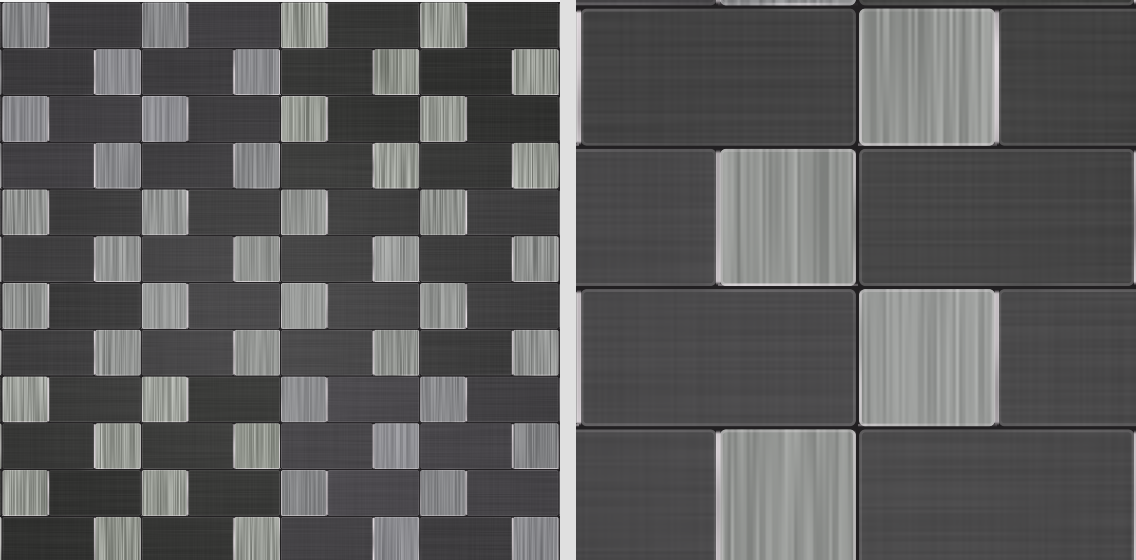
Left: the whole. Right: its middle third, enlarged.
This pattern is drawn by a WebGL 2 fragment shader. Its source:

```glsl
#version 300 es
precision highp float;

uniform vec2 u_resolution;
out vec4 outColor;

// Layout, in canvas units
const vec2 CELL = vec2(0.2487, 0.0835);   // one square plus one oblong
const vec2 TOP_LEFT = vec2(0.0035, 0.9965);
const float SQUARE_SHARE = 1.0 / 3.0;
const float GAP = 0.0009;
const float CORNER = 0.0038;
const float SEAM_HALF = 0.0013;

// Colours
const vec3 GROUT = vec3(0.13, 0.12, 0.13);
const vec3 BORDER = vec3(0.96);
const vec3 GLINT = vec3(0.95, 0.92, 0.94);
const vec3 STEEL_WARM = vec3(0.575, 0.59, 0.56);
const vec3 STEEL_COOL = vec3(0.505, 0.505, 0.525);
const vec3 DARK_WARM = vec3(0.99, 1.0, 0.97);
const vec3 DARK_COOL = vec3(1.01, 0.98, 1.04);

// Finish of each sheet of 2 by 4 cells, left and right, from the top
const float COOLNESS[6] = float[6](0.85, 0.05, 0.45, 0.40, 0.05, 0.85);
const float DARK_LEVEL[6] = float[6](0.235, 0.195, 0.220, 0.228, 0.200, 0.250);

float hash(vec2 p) {
  vec3 a = fract(vec3(p.xyx) * 0.1031);
  a += dot(a, a.yzx + 33.33);
  return fract((a.x + a.y) * a.z);
}

float noise(vec2 p) {
  vec2 i = floor(p);
  vec2 f = fract(p);
  f = f * f * (3.0 - 2.0 * f);
  return mix(mix(hash(i), hash(i + vec2(1, 0)), f.x),
             mix(hash(i + vec2(0, 1)), hash(i + vec2(1, 1)), f.x), f.y);
}

float roundedBox(vec2 p, vec2 halfSize, float r) {
  vec2 q = abs(p) - halfSize + r;
  return length(max(q, 0.0)) + min(max(q.x, q.y), 0.0) - r;
}

// Brush marks along y, centred on zero
float brushed(vec2 p, float seed) {
  float fine = noise(vec2(p.x * 530.0 + seed, p.y * 9.0));
  float broad = noise(vec2(p.x * 230.0 + seed, p.y * 5.0));
  return 0.78 * fine + 0.22 * broad - 0.5;
}

float line(float dist, float halfWidth, float px) {
  return 1.0 - smoothstep(halfWidth - 0.5 * px, halfWidth + 0.5 * px, abs(dist));
}

void main() {
  vec2 uv = gl_FragCoord.xy / u_resolution;
  float px = 1.0 / min(u_resolution.x, u_resolution.y);

  // Cell, counted from the top left; odd rows are mirrored
  vec2 grid = vec2(uv.x - TOP_LEFT.x, TOP_LEFT.y - uv.y) / CELL;
  vec2 cell = floor(grid);
  vec2 local = (grid - cell) * CELL;
  if (mod(cell.y, 2.0) > 0.5) local.x = CELL.x - local.x;

  // Tile within the cell
  float split = CELL.x * SQUARE_SHARE;
  bool isSquare = local.x < split;
  vec2 size = vec2(isSquare ? split : CELL.x - split, CELL.y);
  vec2 p = local - vec2(isSquare ? 0.0 : split, 0.0) - 0.5 * size;
  float d = roundedBox(p, 0.5 * size - GAP, CORNER);
  float tone = hash(cell + (isSquare ? 17.0 : 53.0));
  float seed = floor(tone * 900.0);

  // Sheet finish and soft light over the middle
  vec2 sheet = clamp(floor(cell / vec2(2.0, 4.0)), vec2(0.0), vec2(1.0, 2.0));
  int index = int(sheet.x + 2.0 * sheet.y);
  float cool = clamp(COOLNESS[index] + 0.25 * (tone - 0.5), 0.0, 1.0);
  vec2 fromMiddle = (uv - vec2(0.48, 0.46)) * vec2(1.0, 0.8);
  float glow = exp(-9.0 * dot(fromMiddle, fromMiddle));

  vec3 face;
  if (isSquare) {
    float contrast = mix(0.44, 0.22, cool) * (1.0 - 0.4 * glow);
    face = mix(STEEL_WARM, STEEL_COOL, cool) + 0.06 * (tone - 0.5) + 0.05 * glow;
    face += contrast * brushed(uv, seed);
  } else {
    float level = DARK_LEVEL[index] + 0.04 * (tone - 0.5) + 0.06 * glow;
    level += 0.04 * brushed(uv.yx, seed) + 0.02 * brushed(uv, seed);
    face = level * mix(DARK_WARM, DARK_COOL, cool);
  }

  // Bevel: faint lit rim, strongest on the squares
  float rim = line(d + 0.0010, 0.0008, px);
  float wear = noise(uv * 30.0);
  face = mix(face, GLINT, rim * (isSquare ? 0.22 : 0.11) * (0.5 + wear));
  vec3 color = mix(face, GROUT, smoothstep(-0.5 * px, 0.5 * px, d));

  // Bright edge between square and oblong, stopping short of the row seams
  float edgeY = min(local.y, CELL.y - local.y);
  float reach = smoothstep(0.001, 0.004, edgeY);
  float seam = line(local.x - split, SEAM_HALF, px);
  color = mix(color, GLINT, seam * reach * (0.55 + 0.40 * wear));

  // Thin glint where a square meets the column seam or the row below
  if (isSquare) {
    float side = line(local.x - 0.0018, 0.0007, px);
    float foot = line(CELL.y - local.y - 0.0016, 0.0007, px);
    color = mix(color, GLINT, max(side * reach * 0.6, foot * 0.6) * wear);
  }

  // Pale strip above the top row
  color = mix(color, BORDER, smoothstep(-0.5 * px, 0.5 * px, uv.y - TOP_LEFT.y));
  outColor = vec4(clamp(color, 0.0, 1.0), 1.0);
}
```
